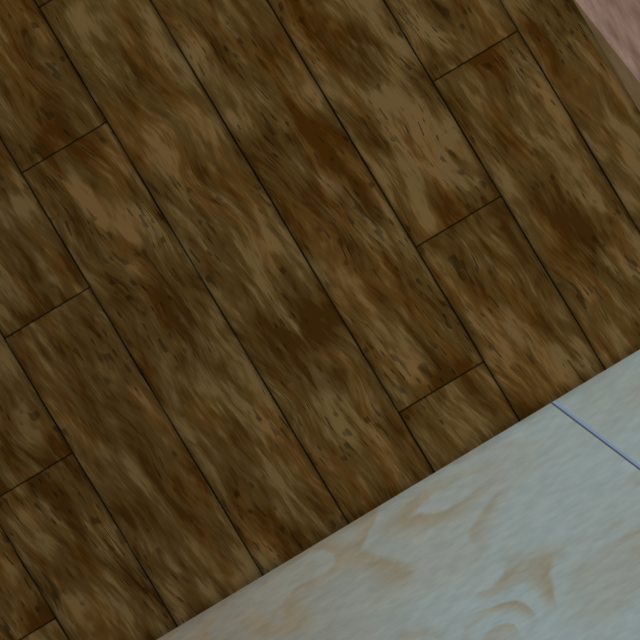
This texture is drawn by a Shadertoy shader. Its source:

```glsl
// Dark staggered floor planks laid diagonally, with a pale grained board across the lower right.
#define ACROSS vec2(0.857, 0.515)
#define ALONG vec2(0.515, -0.857)
#define PLANK_WIDTH 0.156
#define PLANK_LENGTH 1.04
#define JOINT_STEP 0.2078
#define FIRST_SEAM 0.5605
#define BOARD_EDGE 0.1255
#define CORNER_EDGE 1.282
#define DARK_WOOD vec3(0.205, 0.13, 0.035)
#define MID_WOOD vec3(0.272, 0.203, 0.092)
#define LIGHT_WOOD vec3(0.37, 0.30, 0.18)

float hash(vec2 p) {
    vec3 q = fract(vec3(p.xyx) * 0.1031);
    q += dot(q, q.yzx + 33.33);
    return fract((q.x + q.y) * q.z);
}

float noise(vec2 p) {
    vec2 i = floor(p), f = fract(p);
    f = f * f * (3.0 - 2.0 * f);
    return mix(mix(hash(i), hash(i + vec2(1, 0)), f.x),
               mix(hash(i + vec2(0, 1)), hash(i + vec2(1, 1)), f.x), f.y);
}

float fbm(vec2 p) {
    float sum = 0.0, amp = 0.533;
    for (int i = 0; i < 4; i++) {
        sum += amp * noise(p);
        p = p * 2.03 + vec2(17.3, 9.1);
        amp *= 0.5;
    }
    return sum;
}

float bell(float x, float width) {
    x /= width;
    return exp(-x * x);
}

// Thin line with smooth sides
float groove(float dist, float width, float px) {
    return 1.0 - smoothstep(width - px, width + px, abs(dist));
}

vec3 floorColor(vec2 q, float px) {
    float cell = (q.x - FIRST_SEAM) / PLANK_WIDTH;
    float k = floor(cell), f = cell - k;
    float start = 0.2243 - JOINT_STEP * k;
    float run = mod(q.y - start, PLANK_LENGTH);
    float seam = min(f, 1.0 - f) * PLANK_WIDTH;
    float joint = min(run, PLANK_LENGTH - run);

    // Grain leans slightly off the plank axis and bends around the figure
    vec2 g = vec2(q.x - 0.11 * run, run) + vec2(k * 7.31 + 40.0, k * 3.17 + 30.0);
    float bend = fbm(g * vec2(18.0, 11.0));
    g.x += 0.022 * (noise(g * vec2(20.0, 11.0) + 70.0) - 0.5);
    float patches = fbm(g * vec2(26.0, 11.0) + 5.0);
    float streaks = fbm(g * vec2(100.0, 20.0) + 11.0);
    float fine = noise(g * vec2(380.0, 65.0));

    // Knotty stain with paler wood on either side
    float center = mod(k, 4.0) > 2.5 ? 0.31 : 0.66;
    float d = run - center + 0.16 * (bend - 0.5);
    float stain = bell(d, 0.085) * bell(f - 0.48 + 1.1 * (patches - 0.5), 0.42);
    float pale = bell(d + 0.15, 0.07) + bell(d - 0.15, 0.06);
    float tone = 0.5 + 0.95 * (patches - 0.5) + 0.8 * (streaks - 0.5)
               + 0.2 * (fine - 0.5) - 0.34 * stain + 0.13 * pale
               - 0.28 * bell(joint, 0.035) * smoothstep(0.38, 0.6, bend);
    vec3 col = mix(DARK_WOOD, MID_WOOD, smoothstep(0.08, 0.48, tone));
    col = mix(col, LIGHT_WOOD, smoothstep(0.43, 0.86, tone));
    col += vec3(0.018, 0.0, -0.01) * smoothstep(0.5, 0.7, fbm(g * vec2(34.0, 8.0) + 50.0));

    // Short dark pores and grey knot hearts
    float pore = smoothstep(0.72, 0.9, noise(g * vec2(240.0, 60.0) + 9.0));
    col *= 1.0 - 0.28 * pore * smoothstep(0.42, 0.62, bend);
    float heart = bell(d - 0.05, 0.03) * bell(f - 0.55, 0.16);
    col = mix(col, vec3(0.33, 0.27, 0.19), 0.5 * heart * smoothstep(0.45, 0.65, streaks));

    // Seams and end joints
    float wear = 0.4 + 0.45 * noise(vec2(k * 9.0 + 60.0, run * 18.0 + 2.0));
    col *= 1.0 - 0.18 * bell(seam, 0.006);
    col *= 1.0 - wear * groove(seam, 0.0013, px);
    return col * (1.0 - 0.55 * groove(joint, 0.0013, px));
}

vec3 boardColor(vec2 p, vec2 q, float px) {
    // Broad contour rings that flow along the board
    vec2 w = q * vec2(4.0, 9.0) + 20.0;
    w += 0.5 * vec2(noise(w * 1.3 + 3.0), noise(w * 1.3 + 12.0));
    float height = 0.75 * noise(w) + 0.25 * noise(w * 2.3 + 6.0);
    float r = fract(height * 7.0 + 0.25 * fbm(q * vec2(25.0, 50.0) + 4.0));
    float rings = smoothstep(0.2, 0.85, r) * (1.0 - smoothstep(0.85, 1.0, r));
    rings *= smoothstep(0.2, 0.7, noise(q * vec2(8.0, 14.0) + 31.0));
    float fiber = fbm(q * vec2(50.0, 170.0) + 8.0);
    float warm = 1.0 - smoothstep(0.28, 0.78, p.x + 0.2 * (height - 0.5));
    vec3 col = mix(vec3(0.53, 0.58, 0.575), vec3(0.44, 0.405, 0.35), 0.85 * warm);
    col = mix(col, vec3(0.51, 0.49, 0.42), 0.35 * smoothstep(0.45, 0.75, height));
    col = mix(col, vec3(0.49, 0.43, 0.33), 0.6 * rings);
    col += 0.06 * (fiber - 0.5);
    col *= 1.0 - 0.1 * bell(q.y - BOARD_EDGE, 0.01);

    // Blue gap between two boards
    float gap = dot(p, vec2(0.602, 0.798)) - 0.8182;
    col = mix(col, vec3(0.22, 0.22, 0.23), 0.8 * groove(gap + 0.003, 0.0018, px));
    return mix(col, vec3(0.45, 0.53, 0.64), groove(gap, 0.0022, px));
}

vec3 cornerColor(vec2 q, float px) {
    float grain = fbm(q * vec2(90.0, 22.0) + 14.0);
    vec3 trim = vec3(0.36, 0.29, 0.20) + 0.10 * (grain - 0.5);
    vec3 pink = vec3(0.47, 0.38, 0.33) + 0.22 * (grain - 0.5);
    float side = q.x - 1.285 - 0.123 * (q.y + 0.394);
    return mix(trim, pink, smoothstep(-px, px, side));
}

void mainImage(out vec4 fragColor, in vec2 fragCoord) {
    vec2 p = fragCoord / iResolution.xy;
    float px = 1.0 / iResolution.y;
    vec2 q = vec2(dot(p, ACROSS), dot(p, ALONG));

    vec3 col = floorColor(q, px);
    col *= mix(0.93, 1.05, smoothstep(0.1, 0.9, q.x));
    col *= 1.0 - 0.22 * bell(q.y - BOARD_EDGE, 0.012);
    col *= 1.0 - 0.3 * bell(q.x - CORNER_EDGE, 0.008);
    col = mix(col, cornerColor(q, px), smoothstep(-px, px, q.x - CORNER_EDGE));
    col = mix(col, boardColor(p, q, px), smoothstep(-px, px, q.y - BOARD_EDGE));
    fragColor = vec4(clamp(col, 0.0, 1.0), 1.0);
}
```
